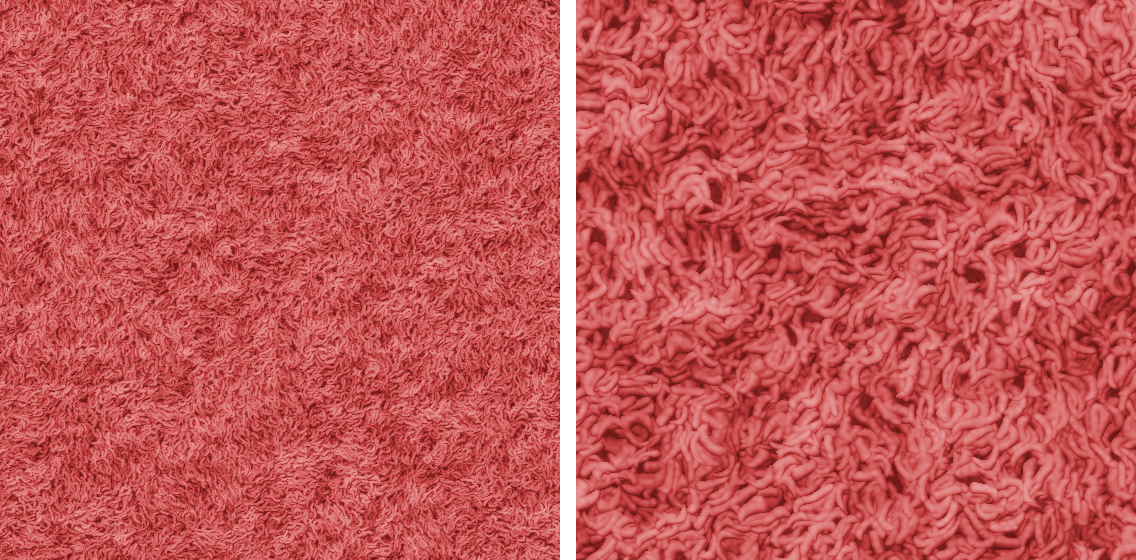
Left, the full canvas; right, a detail of the centre.
Write a WebGL 1 fragment shader that draws this texture.

```glsl
precision highp float;
// Red terry cloth: short curled yarn loops piled in swirling, lit clumps.
uniform vec2 u_resolution;

const float CELLS = 80.0;          // loop cells across the canvas
const int LAYERS = 4;              // loops per cell
const float HALF_LENGTH = 0.55;    // loop size, in cells
const float RADIUS = 0.23;
const float BEND = 1.2;            // strongest curl
const float LEAN = 0.95;           // mean direction, radians
const float SWIRL = 3.2;           // wander of direction between clumps
const float SCATTER = 1.3;         // wander between neighbouring loops
const float OVERLAP = 14.0;        // sharpness of one loop over another
const float CLUMPS = 27.0;         // clumps across the canvas
const float GAP_TONE = -2.0;
const vec2 LIGHT = vec2(-0.35, 0.94);

const vec3 CREVICE = vec3(0.43, 0.09, 0.09);
const vec3 SHADOW = vec3(0.51, 0.13, 0.13);
const vec3 DEEP = vec3(0.64, 0.18, 0.18);
const vec3 RED = vec3(0.75, 0.23, 0.23);
const vec3 ROSE = vec3(0.80, 0.33, 0.33);
const vec3 CORAL = vec3(0.85, 0.42, 0.42);
const vec3 PINK = vec3(0.88, 0.53, 0.53);
const vec3 GLINT = vec3(0.93, 0.66, 0.65);

float hash(vec2 p) {
  return fract(sin(dot(p, vec2(127.1, 311.7))) * 43758.5453);
}

float noise(vec2 p) {
  vec2 i = floor(p);
  vec2 f = fract(p);
  f = f * f * (3.0 - 2.0 * f);
  float low = mix(hash(i), hash(i + vec2(1.0, 0.0)), f.x);
  float high = mix(hash(i + vec2(0.0, 1.0)), hash(i + 1.0), f.x);
  return mix(low, high, f.y);
}

// Soft relief of the pile, from clumps down to tufts.
float relief(vec2 uv) {
  return 0.65 * noise(uv * CLUMPS) + 0.35 * noise(uv * CLUMPS * 2.1 + 17.0);
}

// Adds one loop: x gathers weighted tone, y gathers weight.
vec2 loopSample(vec2 p, vec2 cell, float layer, float pixel) {
  vec2 seed = cell + layer * vec2(37.3, 91.7);
  vec2 center = cell + vec2(hash(seed + 0.3), hash(seed + 5.1));
  float rank = hash(seed + 9.7);
  float angle = LEAN + SWIRL * (noise(center / CELLS * 19.0 + 3.0) - 0.5)
              + SCATTER * (hash(seed + 13.9) - 0.5);
  vec2 along = vec2(cos(angle), sin(angle));
  vec2 across = vec2(-along.y, along.x);
  vec2 q = vec2(dot(p - center, along), dot(p - center, across));

  // Bend the axis into an arc and correct the distance for its slope.
  float curl = BEND * (2.0 * hash(seed + 21.3) - 1.0);
  float slope = 2.0 * curl * q.x;
  float side = (q.y - curl * (q.x * q.x - 0.15)) / sqrt(1.0 + slope * slope);
  float past = max(abs(q.x) - HALF_LENGTH + RADIUS * 0.5, 0.0);
  float dist = length(vec2(past, side));
  float cover = 1.0 - smoothstep(RADIUS - 0.5 * pixel, RADIUS + 0.5 * pixel, dist);

  // Round yarn, lit from above; lower loops lie in shade.
  float dome = clamp(1.0 - dist * dist / (RADIUS * RADIUS), 0.0, 1.0);
  vec2 normal = normalize(across - along * slope) * clamp(side / RADIUS, -1.0, 1.0);
  float tone = 0.15 + 1.8 * (rank - 0.65) + 1.75 * (dome - 0.7)
             + 1.05 * dot(normal, LIGHT);
  float weight = cover * exp(OVERLAP * (rank + 0.35 * dome));
  return vec2(tone, 1.0) * weight;
}

vec3 palette(float tone) {
  vec3 color = mix(CREVICE, SHADOW, clamp((tone + 2.5) / 0.7, 0.0, 1.0));
  color = mix(color, DEEP, clamp((tone + 1.8) / 0.76, 0.0, 1.0));
  color = mix(color, RED, clamp((tone + 1.04) / 0.61, 0.0, 1.0));
  color = mix(color, ROSE, clamp((tone + 0.43) / 0.58, 0.0, 1.0));
  color = mix(color, CORAL, clamp((tone - 0.15) / 0.62, 0.0, 1.0));
  color = mix(color, PINK, clamp((tone - 0.77) / 0.78, 0.0, 1.0));
  return mix(color, GLINT, clamp((tone - 1.55) / 1.1, 0.0, 1.0));
}

void main() {
  float size = min(u_resolution.x, u_resolution.y);
  vec2 uv = gl_FragCoord.xy / size;
  float pixel = CELLS / size;

  // Warp the plane a little so that loops also take S shapes.
  vec2 p = uv * CELLS;
  p += 0.6 * (vec2(noise(p * 0.8), noise(p * 0.8 + 41.0)) - 0.5);

  // Pile up the loops over a dark ground.
  vec2 pile = vec2(GAP_TONE, 1.0);
  for (int layer = 0; layer < LAYERS; layer++) {
    float level = float(layer);
    vec2 shift = level * vec2(0.37, 0.61);
    vec2 base = floor(p + shift);
    for (int y = -1; y <= 1; y++) {
      for (int x = -1; x <= 1; x++) {
        pile += loopSample(p + shift, base + vec2(float(x), float(y)), level, pixel);
      }
    }
  }
  float tone = pile.x / pile.y;

  // Clump shading, then fine fibre grain.
  float height = relief(uv);
  tone += 1.3 * (height - 0.5) + 1.5 * (height - relief(uv + LIGHT * 0.012));
  tone += 0.9 * (noise(uv * CELLS * 5.0) - 0.5);

  gl_FragColor = vec4(palette(tone), 1.0);
}
```
